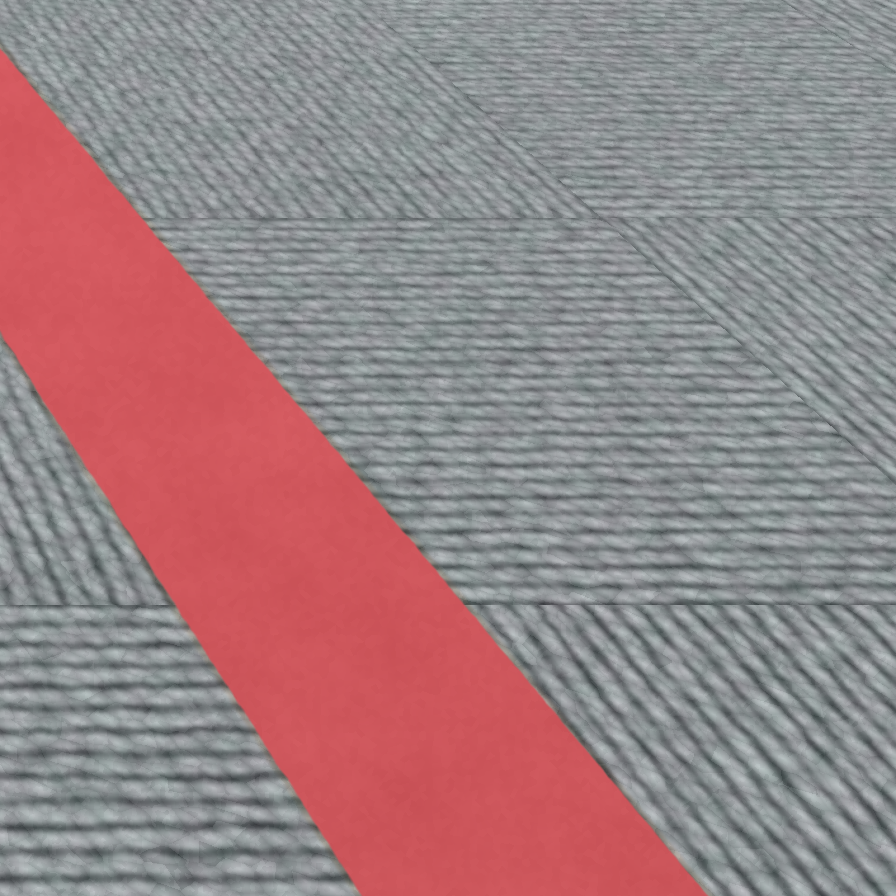
Give the GLSL for this texture, as a WebGL 1 fragment shader.

```glsl
precision highp float;
// Grey ribbed carpet tiles in perspective, crossed by a flat red stripe.
uniform vec2 u_resolution;

const float TAU = 6.2831853;
const float HORIZON = 2.0;
const float RIBS_PER_TILE = 27.0;

vec2 hash2(vec2 p) {
  vec3 q = fract(p.xyx * vec3(0.1031, 0.1030, 0.0973));
  q += dot(q, q.yzx + 33.33);
  return fract((q.xx + q.yz) * q.zy);
}

// Distance to the nearest scattered point, and a random tag for that point
vec2 cellular(vec2 p) {
  vec2 cell = floor(p);
  vec2 nearest = vec2(2.0, 0.0);
  for (int j = -1; j <= 1; j++) {
    for (int i = -1; i <= 1; i++) {
      vec2 id = cell + vec2(float(i), float(j));
      vec2 jitter = hash2(id);
      float d = length(id + 0.1 + 0.8 * jitter - p);
      if (d < nearest.x) nearest = vec2(d, jitter.x);
    }
  }
  return nearest;
}

// Soft mottling from layered, warped sines, roughly -1 to 1
float mottle(vec2 p) {
  float sum = 0.0;
  float gain = 0.5;
  for (int i = 0; i < 4; i++) {
    sum += gain * sin(p.x + 1.7 * sin(p.y)) * cos(p.y - 1.3 * sin(p.x * 0.7));
    p = mat2(1.6, 1.2, -1.2, 1.6) * p + 2.3;
    gain *= 0.6;
  }
  return sum;
}

// Floor position whose depth lines all meet at the point (vanishX, HORIZON)
vec2 floorPosition(vec2 uv, float vanishX) {
  return vec2(uv.x - vanishX, 1.0) / (HORIZON - uv.y);
}

vec3 carpet(vec2 uv) {
  vec2 tile = (floorPosition(uv, -0.7) - vec2(0.635, 0.597)) / vec2(0.468, 0.207);
  vec2 id = floor(tile);

  // Rib direction alternates from tile to tile
  float turned = mod(id.x + id.y, 2.0);
  vec2 weave = mix(tile, tile.yx, turned) * RIBS_PER_TILE;
  weave.y += 0.12 * mottle(weave * 0.7);

  // Grooves between ribs, softer in the distance
  float nearness = 1.0 - smoothstep(0.0, 1.1, uv.y);
  float groove = pow(0.5 + 0.5 * cos(TAU * weave.y), 2.2);
  float light = 0.592 - mix(0.08, 0.23, nearness) * (groove - 0.12);

  // Slanted yarn loops along each rib
  vec2 knot = cellular(vec2(weave.x * 1.15 + weave.y * 0.4, weave.y * 1.5));
  light += mix(0.16, 0.24, nearness) * (0.42 - knot.x);
  light += 0.07 * (knot.y - 0.5);

  // Fine fibres and broad wear
  light += 0.05 * (cellular(uv * 190.0).y - 0.5);
  light += 0.015 * mottle(uv * 9.0);

  // Thin seams between tiles
  vec2 seam = min(fract(tile), 1.0 - fract(tile));
  light -= 0.035 * (1.0 - smoothstep(0.0, 0.018, min(seam.x, seam.y)));

  float tint = mottle(uv * 55.0);
  return light + vec3(-0.017, 0.006, 0.015) + 0.016 * tint * vec3(1.0, -0.6, 0.2);
}

vec3 paint(vec2 uv) {
  vec3 red = mix(vec3(0.80, 0.335, 0.355), vec3(0.835, 0.35, 0.375), uv.y);
  float patches = mottle(uv * vec2(14.0, 18.0));
  float grain = cellular(uv * 120.0).y - 0.5;
  return red + 0.018 * patches + 0.015 * grain;
}

// Signed distance to the painted band, negative inside
float bandDistance(vec2 uv) {
  float across = floorPosition(uv, -0.88).x;
  float middle = 0.5 * (0.642 + 0.835);
  float halfWidth = 0.5 * (0.835 - 0.642);
  return (abs(across - middle) - halfWidth) * (HORIZON - uv.y) * 0.8;
}

void main() {
  vec2 uv = gl_FragCoord.xy / u_resolution;
  float pixel = 1.0 / min(u_resolution.x, u_resolution.y);
  float edge = bandDistance(uv) + 0.0012 * mottle(uv * 70.0);

  vec3 color = carpet(uv);

  // Frayed tan rim beside the paint
  float rim = 1.0 - smoothstep(0.002, 0.009, edge);
  color = mix(color, color * vec3(0.94, 0.87, 0.79), 0.8 * rim);

  float soften = max(pixel, 0.0018);
  color = mix(paint(uv), color, smoothstep(-soften, soften, edge));
  gl_FragColor = vec4(clamp(color, 0.0, 1.0), 1.0);
}
```
